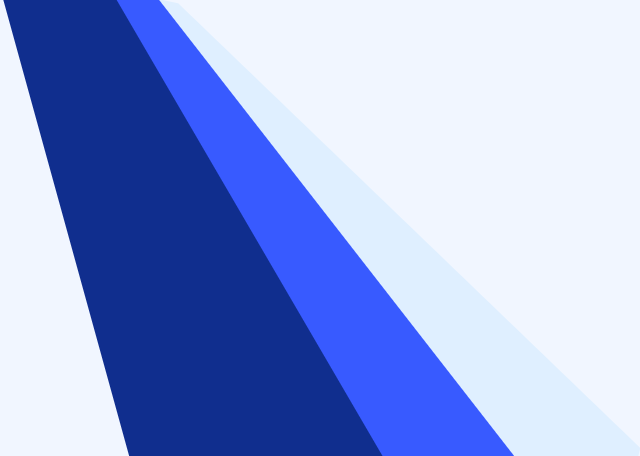
A Shadertoy shader for this background:

```glsl
// Flat diagonal beams of navy, blue and pale sky widening down a light ground.

// Each edge: x at the top and at the bottom, in canvas widths.
#define NAVY_LEFT  vec2(0.0052, 0.2018)
#define NAVY_RIGHT vec2(0.1823, 0.5977)
#define BLUE_RIGHT vec2(0.2487, 0.8034)
#define SKY_RIGHT  vec2(0.2731, 1.0135)
// Shallow and steep cuts that trim the tips of the sky beam.
#define SKY_TOP_CUT    vec2(0.254, 3.62)
#define SKY_BOTTOM_CUT vec2(1.175, 0.9974)

#define GROUND vec3(0.945, 0.965, 1.0)
#define SKY    vec3(0.873, 0.937, 1.0)
#define BLUE   vec3(0.220, 0.353, 1.0)
#define NAVY   vec3(0.064, 0.180, 0.555)

// Smooth coverage of the area left of a slanted edge.
float leftOf(vec2 uv, vec2 edge) {
    float offset = uv.x - mix(edge.y, edge.x, uv.y);
    float pixel = length(vec2(1.0, edge.y - edge.x) / iResolution.xy);
    return clamp(0.5 - offset / pixel, 0.0, 1.0);
}

void mainImage(out vec4 fragColor, in vec2 fragCoord) {
    vec2 uv = fragCoord / iResolution.xy;

    // Sky beam with trimmed tips
    float sky = leftOf(uv, SKY_RIGHT);
    sky = min(sky, leftOf(uv, SKY_TOP_CUT));
    sky = min(sky, leftOf(uv, SKY_BOTTOM_CUT));

    // Layers, from right to left
    vec3 color = mix(GROUND, SKY, sky);
    color = mix(color, BLUE, leftOf(uv, BLUE_RIGHT));
    color = mix(color, NAVY, leftOf(uv, NAVY_RIGHT));
    color = mix(color, GROUND, leftOf(uv, NAVY_LEFT));

    fragColor = vec4(color, 1.0);
}
```
